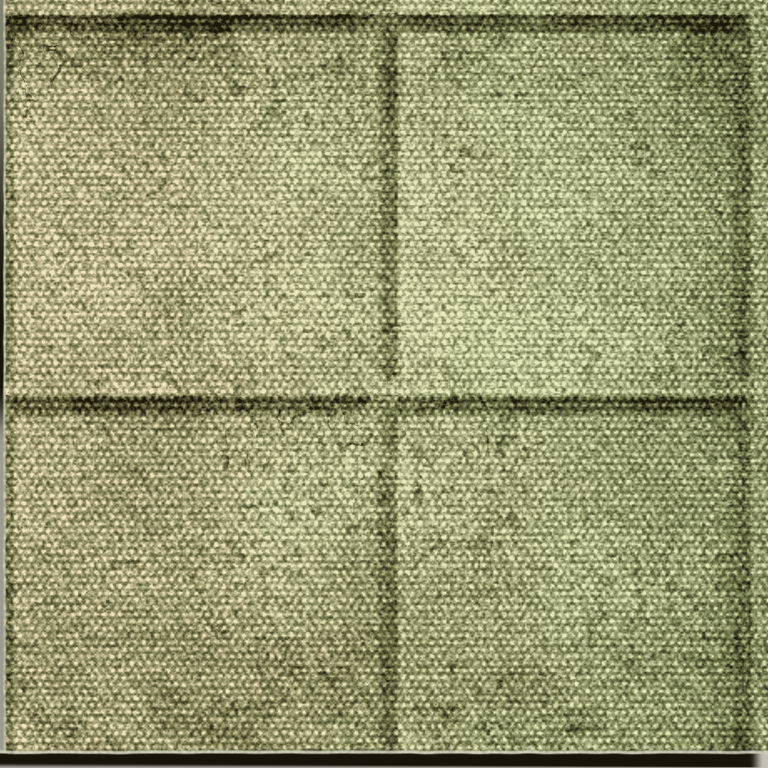
Give the GLSL for this texture, as a three.js fragment shader.

```glsl
varying vec2 vUv;

float hash(vec2 p) {
  return fract(sin(dot(p, vec2(127.1, 311.7))) * 43758.5453);
}

float noise(vec2 p) {
  vec2 i = floor(p), f = fract(p);
  f = f * f * (3.0 - 2.0 * f);
  return mix(mix(hash(i), hash(i + vec2(1.0, 0.0)), f.x),
             mix(hash(i + vec2(0.0, 1.0)), hash(i + 1.0), f.x), f.y);
}

float fbm(vec2 p) {
  float sum = 0.0, amp = 0.5;
  for (int i = 0; i < 5; i++) {
    sum += amp * noise(p);
    p = mat2(1.6, 1.2, -1.2, 1.6) * p + 7.3;
    amp *= 0.5;
  }
  return sum;
}

float spot(vec2 p, vec2 centre, vec2 size) {
  vec2 d = (p - centre) / size;
  return exp(-dot(d, d));
}

vec3 ramp(float k) {
  vec3 shadow = vec3(0.11, 0.10, 0.04);
  vec3 olive = vec3(0.44, 0.45, 0.29);
  vec3 cream = vec3(0.83, 0.82, 0.67);
  return k < 0.5 ? mix(shadow, olive, k * 2.0) : mix(olive, cream, k * 2.0 - 1.0);
}

void main() {
  vec2 p = vUv;
  vec2 q = p + 0.0012 * (vec2(noise(p * 45.0), noise(p * 45.0 + 19.0)) - 0.5);

  // Broad stains and cloudy mottling
  float cloud = fbm(p * vec2(5.0, 6.0) + 3.0);
  float blotch = fbm(p * vec2(13.0, 18.0) + 11.0);
  float tone = 0.79 + 0.26 * (cloud - 0.48) + 0.24 * (blotch - 0.48);
  tone += 0.07 * spot(p, vec2(0.2, 0.68), vec2(0.22, 0.2));
  tone += 0.06 * spot(p, vec2(0.6, 0.6), vec2(0.16, 0.14));
  tone -= 0.14 * smoothstep(0.72, 1.0, p.x) * (0.4 + cloud);
  tone -= 0.17 * smoothstep(0.38, 0.62, blotch) * (1.0 - smoothstep(0.04, 0.26, p.y));
  tone -= 0.16 * smoothstep(0.4, 0.6, blotch) * smoothstep(0.75, 0.98, p.y);

  // Horizontal grooves: crisp upper lip, soft lower side
  float below = mod(0.485 - q.y, 0.4975);
  float above = 0.4975 - below;
  float band = smoothstep(0.0, 0.003, below) * (1.0 - smoothstep(0.018, 0.03, below));
  band *= 0.35 + 0.13 * (1.0 - smoothstep(0.004, 0.012, below));
  band *= 1.0 - smoothstep(0.978, 0.986, q.x + 0.8 * below);
  tone += 0.09 * smoothstep(0.0, 0.003, above) * (1.0 - smoothstep(0.004, 0.018, above));
  tone -= 0.1 * (1.0 - smoothstep(0.02, 0.09, below)) * smoothstep(0.35, 0.6, blotch);

  // Vertical grooves, tapering above each crossing and mitred with the bands
  float taper = 0.018 * (1.0 - smoothstep(0.0, 0.035, above));
  float column = 0.0;
  for (int i = 0; i < 3; i++) {
    float n = float(i);
    float left = 0.02 + n * (0.52 - 0.02 * n) - q.x;
    float groove = smoothstep(0.0, 0.005, left - taper)
                 * (1.0 - smoothstep(0.012, 0.036, left + taper));
    float upper = smoothstep(0.47, 0.5, p.y);
    column += groove * (i == 1 ? 0.25 + 0.07 * upper : 0.2);
    float mitre = smoothstep(0.0, 0.004, left)
                * (1.0 - smoothstep(-0.004, 0.004, left - below - 0.032 * (2.0 - n)));
    band *= 1.0 - 0.6 * mitre;
    tone += 0.05 * smoothstep(0.0, 0.003, -left) * (1.0 - smoothstep(0.004, 0.03, -left));
    tone -= 0.05 * smoothstep(0.0, 0.03, left) * (1.0 - smoothstep(0.03, 0.1, left));
  }
  tone -= max(band, column) * (0.8 + 0.4 * noise(p * 60.0));

  // Hairline cracks and scuffs, gathered round the crossing and corner
  vec2 bent = p * vec2(38.0, 22.0) + 2.5 * fbm(p * 24.0);
  float vein = 1.0 - smoothstep(0.015, 0.07, abs(noise(bent) - 0.5));
  float worn = spot(p, vec2(0.59, 0.39), vec2(0.09, 0.15))
             + spot(p, vec2(0.38, 0.43), vec2(0.14, 0.07))
             + spot(p, vec2(0.06, 0.91), vec2(0.06, 0.1));
  tone -= 0.36 * vein * worn * smoothstep(0.35, 0.65, noise(p * 33.0));
  float scuff = smoothstep(0.62, 0.85, noise(p * vec2(95.0, 130.0)));
  tone -= 0.2 * scuff * smoothstep(0.42, 0.62, blotch);

  // Small bright pits
  for (int i = 0; i < 3; i++) {
    vec2 pit = vec2(0.325 + 0.018 * float(i), 0.327 + 0.012 * hash(vec2(float(i), 4.0)));
    tone += 0.3 * spot(p, pit, vec2(0.005, 0.004));
    tone -= 0.25 * spot(p, pit + vec2(-0.002, 0.008), vec2(0.008, 0.003));
  }

  // Woven dots in staggered horizontal rows, then grain
  vec2 thread = 6.28318 * p * vec2(96.0, 55.0);
  tone += 0.21 * cos(thread.x) * cos(thread.y) + 0.12 * cos(2.0 * thread.y);
  tone += 0.42 * (noise(p * vec2(250.0, 290.0)) - 0.5) + 0.36 * (noise(p * 460.0 + 5.0) - 0.5);

  vec3 color = ramp(clamp(tone, 0.0, 1.12));
  vec3 warm = vec3(1.02, 0.99, 0.98), green = vec3(0.97, 1.01, 0.97);
  color *= mix(warm, green, smoothstep(0.2, 0.8, p.x * 0.7 + cloud * 0.4));

  // Pale rim, dark shadow under the slab and the bare left margin
  vec3 paper = vec3(0.84, 0.84, 0.79);
  vec3 ink = vec3(0.09, 0.08, 0.04);
  float lower = 1.0 - smoothstep(0.42, 0.5, p.y);
  vec3 margin = mix(mix(ink, vec3(0.5, 0.51, 0.43), smoothstep(0.6, 0.95, p.y)), paper, lower * 0.7);
  color = mix(color, paper, 0.7 * (1.0 - smoothstep(0.006, 0.009, q.x)));
  color = mix(color, margin, 1.0 - smoothstep(0.003, 0.006, q.x));
  color = mix(color, paper, 0.8 * (1.0 - smoothstep(0.021, 0.024, q.y)));
  vec3 floorTone = mix(ink, paper * 0.75, 1.0 - smoothstep(0.0, 0.007 - 0.005 * p.x, p.y));
  floorTone = mix(floorTone, paper * 0.9, smoothstep(0.975, 0.995, p.x));
  color = mix(color, floorTone, 1.0 - smoothstep(0.017, 0.02, q.y));

  gl_FragColor = vec4(color, 1.0);
}
```
